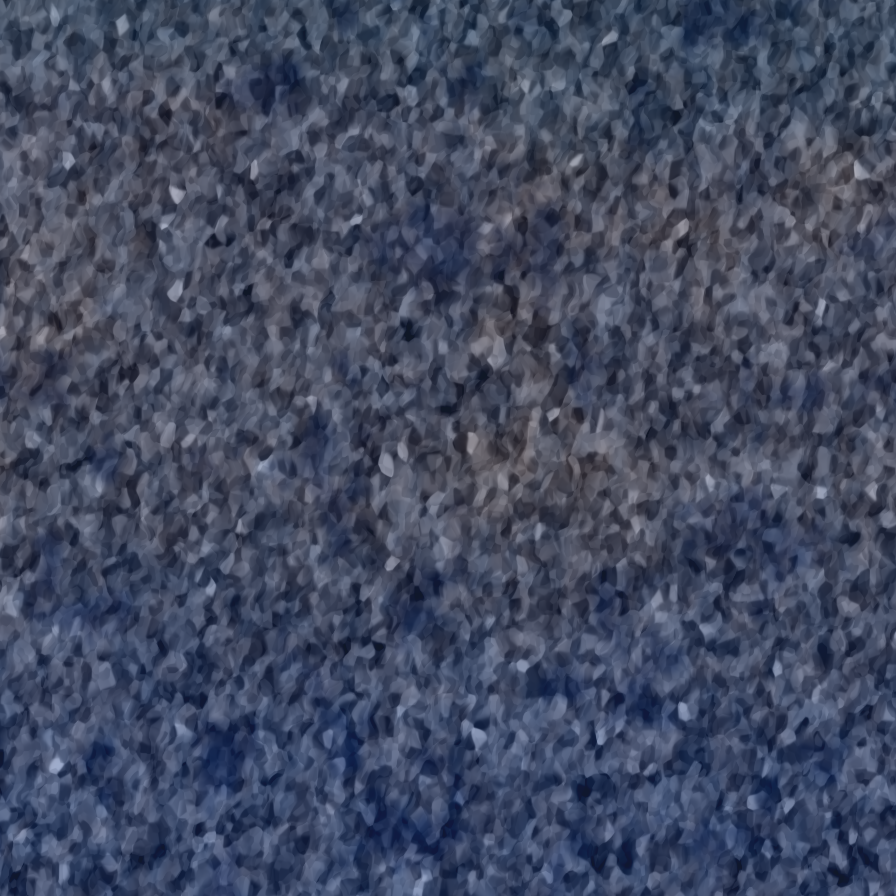
Write a three.js fragment shader that draws this texture.

```glsl
// Dim blue-grey granular surface: small upright grains with soft edges.
// Two layers of blended cells give each grain its tone; slow noise adds
// dark blots, warm patches and a drift to blue toward the bottom.

varying vec2 vUv;

const vec2 GRAIN_CELLS = vec2(98.0, 66.0);   // main grains across and up
const vec2 FINE_CELLS = vec2(170.0, 112.0);  // small chips between them
const vec2 CLUMP_CELLS = vec2(46.0, 36.0);   // clusters of grains
const float GRAIN_CONTRAST = 0.125;
const float FINE_CONTRAST = 0.065;
const float CLUMP_CONTRAST = 0.065;
const float GLINT_STRENGTH = 0.15;
const float GLINT_SHARE = 0.06;
const float EDGE_HARDNESS = 11.0;
const float LEAN = 0.12;

const vec3 BLUE_BASE = vec3(0.225, 0.278, 0.402);
const vec3 GREY_BASE = vec3(0.282, 0.304, 0.378);
const vec3 TEAL_BASE = vec3(0.248, 0.302, 0.382);
const vec3 WARM_TINT = vec3(0.050, 0.018, -0.022);
const vec3 BLOT_SHADE = vec3(0.105, 0.090, 0.055);

float hash(vec2 p) {
  return fract(sin(dot(p, vec2(127.1, 311.7))) * 43758.5453);
}

vec2 hash2(vec2 p) {
  return vec2(hash(p), hash(p + 57.3));
}

float noise(vec2 p) {
  vec2 cell = floor(p);
  vec2 f = fract(p);
  f = f * f * (3.0 - 2.0 * f);
  float low = mix(hash(cell), hash(cell + vec2(1.0, 0.0)), f.x);
  float high = mix(hash(cell + vec2(0.0, 1.0)), hash(cell + vec2(1.0)), f.x);
  return mix(low, high, f.y);
}

float fbm(vec2 p) {
  float sum = 0.0;
  float amplitude = 0.5;
  for (int i = 0; i < 4; i++) {
    sum += amplitude * noise(p);
    p = p * 2.03 + 17.7;
    amplitude *= 0.5;
  }
  return sum / 0.9375;
}

// Blended cells: x is the grain tone from -1 to 1, y marks rare glints.
vec2 grains(vec2 p) {
  vec2 cell = floor(p);
  vec2 sum = vec2(0.0);
  float total = 0.0;
  for (int j = -1; j <= 1; j++) {
    for (int i = -1; i <= 1; i++) {
      vec2 id = cell + vec2(float(i), float(j));
      vec2 offset = p - id - hash2(id);
      float weight = exp(-EDGE_HARDNESS * dot(offset, offset));
      float tone = 2.0 * hash(id + 11.9) - 1.0;
      float glint = step(1.0 - GLINT_SHARE, hash(id + 83.1));
      sum += weight * vec2(tone, glint);
      total += weight;
    }
  }
  return sum / total;
}

// Broad colour: teal-grey top, neutral middle, blue bottom, warm patches.
vec3 baseColour(vec2 uv) {
  float height = uv.y + 0.28 * (fbm(uv * 4.0 + 3.1) - 0.5);
  vec3 colour = mix(BLUE_BASE, GREY_BASE, smoothstep(0.05, 0.48, height));
  colour = mix(colour, TEAL_BASE, smoothstep(0.80, 1.0, height));
  float middle = smoothstep(0.2, 0.5, uv.y) * (1.0 - smoothstep(0.75, 1.0, uv.y));
  float warmth = smoothstep(0.42, 0.78, fbm(uv * vec2(8.0, 6.0) + 21.4));
  return colour + WARM_TINT * warmth * middle;
}

void main() {
  // Uneven lean and a slight warp keep the cells off a grid.
  vec2 uv = vUv;
  vec2 warp = vec2(noise(vUv * 55.0), noise(vUv * 55.0 + 40.0)) - 0.5;
  uv += 0.008 * warp;
  uv.x -= LEAN * uv.y;

  vec2 grain = grains(uv * GRAIN_CELLS);
  float fine = grains(uv * FINE_CELLS + 31.0).x;
  float clump = grains(uv * CLUMP_CELLS + 73.0).x;

  float light = GRAIN_CONTRAST * grain.x + FINE_CONTRAST * fine;
  light += CLUMP_CONTRAST * clump + GLINT_STRENGTH * grain.y;
  light += 0.07 * (fbm(vUv * 9.0 + 5.5) - 0.5);

  float blot = smoothstep(0.58, 0.80, fbm(vUv * vec2(15.0, 12.0) + 9.2));
  vec3 colour = baseColour(vUv) - BLOT_SHADE * blot;
  colour += light * (1.0 - 0.35 * blot);

  // Faint colour variation from grain to grain.
  float hue = noise(uv * GRAIN_CELLS * 0.6 + 64.0) - 0.5;
  colour += hue * vec3(0.030, 0.0, -0.025);

  gl_FragColor = vec4(clamp(colour, vec3(0.06, 0.09, 0.15), vec3(0.85)), 1.0);
}
```
